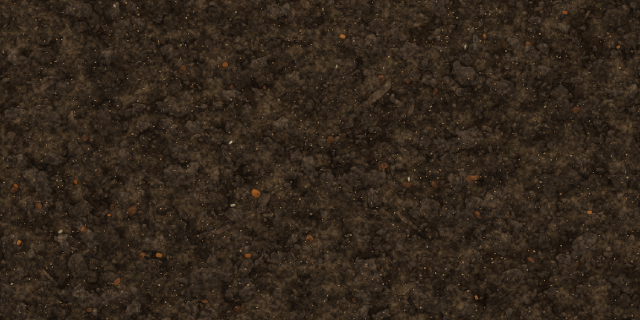
A WebGL 1 fragment shader for this texture:

```glsl
precision highp float;
// Dark garden soil: layers of irregular crumbs, bark chips, twigs and bright
// mineral specks. Each layer scatters turned, ragged shapes over a jittered grid
// on top of a noisy earth base; fine grain then roughens the whole surface.

uniform vec2 u_resolution;

vec3 hash3(vec2 p) {
  vec3 q = fract(p.xyx * vec3(0.1031, 0.1030, 0.0973));
  q += dot(q, q.yxz + 33.33);
  return fract((q.xxy + q.yzz) * q.zyx);
}

float noise(vec2 p) {
  vec2 cell = floor(p), f = fract(p);
  f = f * f * (3.0 - 2.0 * f);
  vec2 e = vec2(1.0, 0.0);
  return mix(mix(hash3(cell).x, hash3(cell + e).x, f.x),
             mix(hash3(cell + e.yx).x, hash3(cell + e.xx).x, f.x), f.y);
}

float fbm(vec2 p) {
  float sum = 0.0, weight = 0.5;
  for (int i = 0; i < 4; i++) {
    sum += weight * noise(p);
    p = mat2(1.6, 1.2, -1.2, 1.6) * p + 17.3;
    weight *= 0.5;
  }
  return sum / 0.9375;
}

// Lays ragged pieces over the ground; cells counts grid cells per canvas height,
// share is the chance of a piece in each, halfSize is in cell units.
void scatter(inout vec3 ground, vec2 p, float cells, float share, vec2 halfSize,
             vec3 dark, vec3 pale, float opacity) {
  vec2 q = p * cells, home = floor(q);
  float ragged = 0.8 * (noise(q * 4.0 + cells) - 0.5);
  float soft = clamp(0.004 * cells / halfSize.y, 0.15, 0.9);
  for (int j = -1; j <= 1; j++) {
    for (int i = -1; i <= 1; i++) {
      vec2 id = home + vec2(float(i), float(j));
      vec3 place = hash3(id + cells * 7.3);
      vec3 look = hash3(id + cells * 3.1 + 61.7);
      vec2 offset = q - id - 0.2 - 0.6 * place.xy;

      // Turn the piece, leaning towards the horizontal
      float t = 2.0 * look.x - 1.0;
      float angle = 1.57 * t * (0.5 + 0.5 * abs(t));
      float c = cos(angle), s = sin(angle);
      vec2 d = mat2(c, -s, s, c) * offset / (halfSize * (0.6 + 0.6 * look.y));
      float r = mix(length(d), max(abs(d.x), abs(d.y)), 0.4) + ragged;

      // Contact shadow, then the piece lit from above
      float present = step(place.z, share) * opacity;
      ground *= 1.0 - 0.3 * present * (1.0 - smoothstep(0.9, 1.5, r));
      float light = 1.0 + 0.18 * clamp(offset.y / halfSize.y, -1.0, 1.0);
      float cover = present * (1.0 - smoothstep(1.0 - soft, 1.0 + 0.3 * soft, r));
      ground = mix(ground, mix(dark, pale, look.z) * light, cover);
    }
  }
}

void main() {
  vec2 p = gl_FragCoord.xy / u_resolution.y;
  vec2 warped = p + 0.008 * (vec2(noise(p * 40.0), noise(p * 40.0 + 9.7)) - 0.5);

  // Earth base with deep gaps
  vec3 soil = mix(vec3(0.12, 0.085, 0.055), vec3(0.265, 0.205, 0.14),
                  smoothstep(0.2, 0.75, fbm(p * vec2(24.0, 30.0))));

  // Crumbs, from fine to coarse to fine
  vec3 umber = vec3(0.18, 0.135, 0.095), greyBrown = vec3(0.285, 0.23, 0.18);
  scatter(soil, warped, 37.0, 0.6, vec2(0.48, 0.32), umber, greyBrown, 0.75);
  scatter(soil, warped, 19.0, 0.5, vec2(0.50, 0.30), umber, greyBrown, 0.75);
  scatter(soil, warped, 10.0, 0.4, vec2(0.48, 0.28), umber, greyBrown, 0.7);
  scatter(soil, warped, 29.0, 0.35, vec2(0.50, 0.20), umber,
          vec3(0.32, 0.25, 0.18), 0.7);
  scatter(soil, warped, 53.0, 0.35, vec2(0.42, 0.26), vec3(0.14, 0.10, 0.07),
          vec3(0.33, 0.25, 0.17), 0.7);

  // Twigs and rusty bark
  scatter(soil, warped, 5.0, 0.2, vec2(0.40, 0.05), vec3(0.23, 0.175, 0.13),
          vec3(0.32, 0.245, 0.18), 0.75);
  scatter(soil, warped, 13.0, 0.1, vec2(0.20, 0.13), vec3(0.27, 0.17, 0.10),
          vec3(0.40, 0.24, 0.13), 0.8);

  // Lumps and soft patches of shade
  soil *= 0.8 + 0.4 * fbm(p * 16.0 + 31.0);

  // Fine grain
  float grain = 0.55 * noise(p * 105.0) + 0.45 * noise(p * 210.0 + 5.0);
  soil *= 0.56 + 0.96 * grain;

  // Sparse orange and cream fragments, then tiny glints
  scatter(soil, p, 11.0, 0.05, vec2(0.13, 0.09), vec3(0.48, 0.25, 0.09),
          vec3(0.68, 0.44, 0.20), 0.9);
  scatter(soil, p, 12.0, 0.05, vec2(0.11, 0.06), vec3(0.50, 0.42, 0.29),
          vec3(0.82, 0.74, 0.58), 0.9);
  scatter(soil, p, 59.0, 0.2, vec2(0.21, 0.17), vec3(0.36, 0.25, 0.14),
          vec3(0.66, 0.52, 0.36), 0.85);

  gl_FragColor = vec4(soil, 1.0);
}
```
